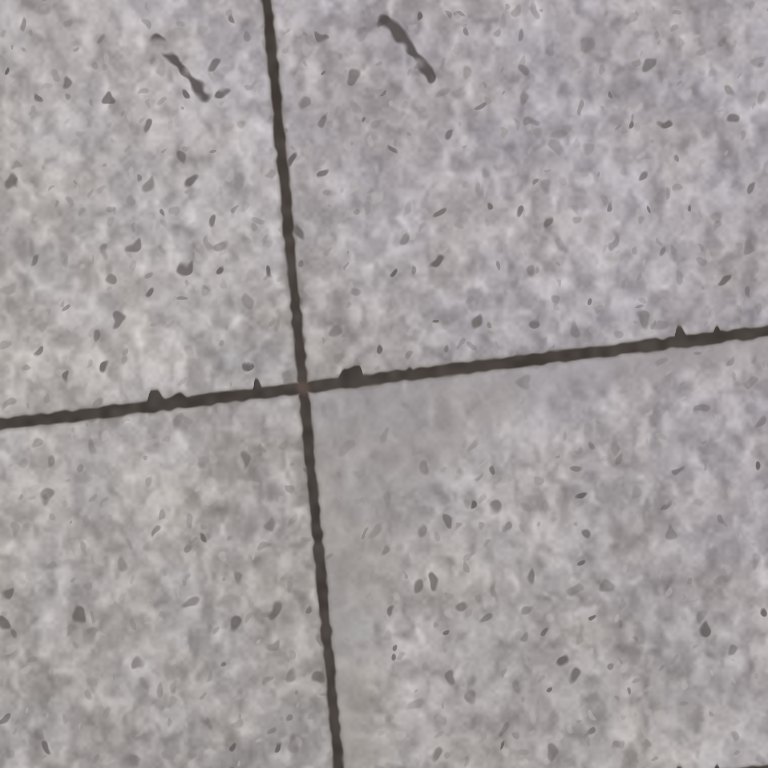
Reproduce this texture procedurally as a Shadertoy shader.

```glsl
// Speckled grey granite paving slabs, slightly tilted, with thin dark worn joints.

float hash(vec2 p) {
    vec3 q = fract(p.xyx * vec3(0.1031, 0.1030, 0.0973));
    q += dot(q, q.yzx + 33.33);
    return fract((q.x + q.y) * q.z);
}

float noise(vec2 p) {
    vec2 i = floor(p), f = fract(p);
    f = f * f * (3.0 - 2.0 * f);
    return mix(mix(hash(i), hash(i + vec2(1, 0)), f.x),
               mix(hash(i + vec2(0, 1)), hash(i + vec2(1, 1)), f.x), f.y);
}

// Scattered, leaning mineral grains: returns the strongest coverage, 0 to 1.
float grains(vec2 p, float density, float seed) {
    float cover = 0.0;
    vec2 cell = floor(p);
    p += 0.3 * (vec2(noise(p * 2.7), noise(p * 2.7 + 40.0)) - 0.5);
    for (int y = -1; y <= 1; y++)
    for (int x = -1; x <= 1; x++) {
        vec2 id = cell + vec2(x, y);
        float pick = hash(id + seed);
        if (pick > density) continue;
        vec2 d = p - id - 0.15 - 0.7 * vec2(hash(id + seed + 17.0), hash(id + seed + 31.0));
        float lean = mix(-1.3, 0.6, hash(id + seed + 53.0));
        float c = cos(lean), s = sin(lean);
        d = vec2(c * d.x + s * d.y, c * d.y - s * d.x);
        float size = mix(0.13, 0.31, hash(id + seed + 71.0));
        float r = length(d / vec2(0.6, 1.0)) / size;
        float strength = mix(0.25, 1.0, pow(hash(id + seed + 97.0), 1.5));
        cover = max(cover, strength * (1.0 - smoothstep(0.6, 1.25, r)));
    }
    return cover;
}

float segment(vec2 p, vec2 a, vec2 b) {
    vec2 v = b - a;
    return length(p - a - v * clamp(dot(p - a, v) / dot(v, v), 0.0, 1.0));
}

void mainImage(out vec4 fragColor, in vec2 fragCoord) {
    vec2 uv = fragCoord / iResolution.xy;

    // Slab grid, sheared so both joints run at a slight tilt
    vec2 p = uv - vec2(0.395, 0.495);
    p = vec2(p.x + 0.094 * p.y, p.y - 0.122 * p.x);
    vec2 slab = vec2(0.70, 0.572);
    vec2 id = floor(p / slab);
    vec2 joint = p - slab * floor(p / slab + 0.5);
    vec2 stone = uv + 3.0 * (id + 4.0);

    // Smooth worn area along the edges of the lower right slab
    float bare = step(0.0, p.x) * step(p.y, 0.0)
               * (1.0 - smoothstep(0.008, 0.033, -p.x * p.y));

    // Mottled ground: coarse clouds, chips and fine grit
    vec2 warp = stone + 0.012 * vec2(noise(stone * 60.0), noise(stone * 60.0 + 9.0));
    float mottle = 0.16 * (noise(warp * vec2(58.0, 44.0)) - 0.5)
                 + 0.11 * (noise(warp * vec2(105.0, 85.0) + 7.0) - 0.5)
                 + 0.05 * (noise(stone * 190.0) - 0.5);
    float cloud = 0.06 * (noise(stone * 6.0) - 0.5);
    float tone = 0.645 + cloud + mottle * mix(1.0, 0.45, bare) - 0.035 * bare;
    tone += 0.025 * (uv.y - 0.5) + 0.02 * (hash(id + 5.0) - 0.5);
    vec3 color = tone + vec3(0.013, -0.004, -0.009);

    // Lilac cast toward the top right, warm blotches elsewhere
    color += vec3(0.0, -0.004, 0.018) * smoothstep(0.5, 1.6, uv.x + uv.y);
    color += vec3(0.012, 0.0, -0.012) * (noise(stone * 17.0) - 0.4);

    // Pale, grey and dark grains
    float pale = grains(stone * 34.0, 0.6, 3.0);
    float grey = grains(stone * 39.0, 0.5, 211.0);
    float dark = grains(stone * 27.0, 0.46, 127.0);
    color = mix(color, vec3(0.735, 0.715, 0.70), 0.55 * pale * (1.0 - 0.7 * bare));
    color = mix(color, vec3(0.53, 0.51, 0.50), 0.6 * grey * (1.0 - 0.7 * bare));
    color = mix(color, vec3(0.36, 0.34, 0.335), 0.8 * dark * (1.0 - 0.6 * bare));

    // Two broken diagonal veins near the top
    for (int i = 0; i < 2; i++) {
        vec2 start = vec2(0.205, 0.95) + float(i) * vec2(0.297, 0.025);
        float vein = segment(uv, start, start + vec2(0.062, -0.075));
        vein += 0.010 * (noise(uv * 75.0) - 0.5);
        float mask = 1.0 - smoothstep(0.002, 0.008, vein);
        color = mix(color, vec3(0.31, 0.29, 0.285), 0.85 * mask * smoothstep(0.15, 0.5, noise(uv * 48.0 + 3.0)));
    }

    // Ragged joints, with small chipped nubs above the horizontal one
    float ragged = 0.0035 * (noise(uv * 95.0) - 0.5);
    float nub = 0.013 * smoothstep(0.8, 0.95, noise(vec2(uv.x * 60.0, 2.0))) * step(0.0, joint.y);
    float gap = min(abs(joint.x) - 0.0062, abs(joint.y) - 0.0072 - nub) + ragged;
    color = mix(color, vec3(0.50, 0.47, 0.45), 0.45 * (1.0 - smoothstep(0.0, 0.006, gap)));
    vec3 grout = vec3(0.275, 0.25, 0.238) + 0.07 * (noise(uv * 80.0 + 20.0) - 0.4);
    color = mix(color, grout, 1.0 - smoothstep(-0.002, 0.0022, gap));

    // Brownish dirt where the joints cross
    float crossing = 1.0 - smoothstep(0.003, 0.014, length(joint));
    color = mix(color, vec3(0.43, 0.36, 0.33), 0.6 * crossing);

    fragColor = vec4(clamp(color, 0.0, 1.0), 1.0);
}
```
